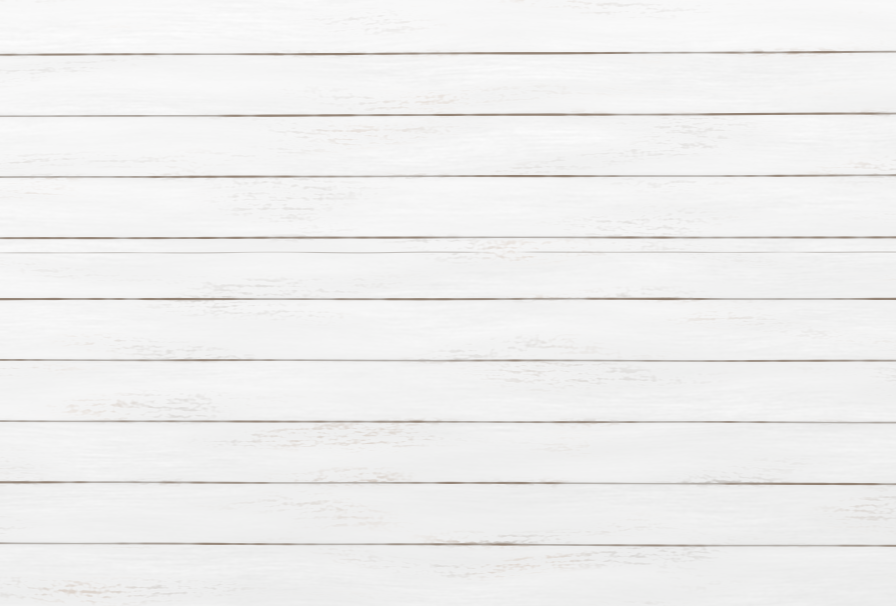
Write a Shadertoy shader that draws this texture.

```glsl
// Ten whitewashed horizontal planks with thin brown seams between them.
// Stretched gradient noise gives grain, worn paint and uneven seams;
// each plank index offsets the noise so that no two boards are alike.

const float PLANK_HEIGHT = 0.1013;   // all lengths in canvas heights
const float LAST_SEAM = 9.0;
const float SEAM_HALF = 0.0015;
const float SEAM_FAN = 0.006;        // seams spread slightly to the right
const float SEAM_BOW = 0.0012;
const float CRACK_PLANK = 5.0;       // the one board with a long split
const float CRACK_HEIGHT = 0.077;
const float CRACK_HALF = 0.0009;
const float GRAIN_DEPTH = 0.024;
const float WEAR_AMOUNT = 0.32;
const float EDGE_WEAR = 0.55;
const float EDGE_REACH = 0.004;

const vec3 PAINT_LIGHT = vec3(0.974, 0.974, 0.974);
const vec3 PAINT_SHADE = vec3(0.928, 0.929, 0.928);
const vec3 WORN_GREY = vec3(0.74, 0.72, 0.70);
const vec3 WORN_TAN = vec3(0.76, 0.66, 0.58);
const vec3 SEAM_GREY = vec3(0.70, 0.68, 0.66);
const vec3 SEAM_BROWN = vec3(0.54, 0.47, 0.41);

float hash(vec2 cell) {
    uvec2 q = uvec2(ivec2(cell)) * uvec2(1597u, 3812u);
    uint n = (q.x ^ (q.y + 7919u)) * 73571u;
    n = (n ^ (n >> 15)) * 668265u;
    n = (n ^ (n >> 13)) * 374761u;
    return float((n ^ (n >> 16)) & 65535u) / 65535.0;
}

float cornerSlope(vec2 cell, vec2 offset) {
    float angle = 6.2832 * hash(cell);
    return dot(vec2(cos(angle), sin(angle)), offset);
}

// Gradient noise, roughly -0.7 to 0.7
float noise(vec2 p) {
    vec2 i = floor(p), f = p - i;
    vec2 w = f * f * f * (f * (f * 6.0 - 15.0) + 10.0);
    vec2 e = vec2(1.0, 0.0);
    float low = mix(cornerSlope(i, f), cornerSlope(i + e.xy, f - e.xy), w.x);
    float high = mix(cornerSlope(i + e.yx, f - e.yx),
                     cornerSlope(i + e.xx, f - e.xx), w.x);
    return mix(low, high, w.y);
}

// Coverage of a horizontal line, softened by one pixel
float line(float dist, float halfWidth, float pixel) {
    return clamp((halfWidth - abs(dist)) / pixel + 0.5, 0.0, 1.0)
         * min(1.0, 2.0 * halfWidth / pixel);
}

void mainImage(out vec4 fragColor, in vec2 fragCoord) {
    float pixel = 1.0 / iResolution.y;
    vec2 p = fragCoord * pixel;
    float across = 2.0 * fragCoord.x / iResolution.x - 1.0;

    // Plank layout
    float y = p.y - (p.y - 0.5) * SEAM_FAN * across;
    float seam = clamp(floor(y / PLANK_HEIGHT + 0.5), 1.0, LAST_SEAM);
    y += SEAM_BOW * noise(vec2(p.x * 3.0, seam * 7.3));
    float plank = clamp(floor(y / PLANK_HEIGHT), 0.0, LAST_SEAM);
    float inPlank = y - plank * PLANK_HEIGHT;
    float seamDist = y - seam * PLANK_HEIGHT;

    // Wood coordinates: each board has its own gently curving grain
    vec2 wood = vec2(p.x + 13.7 * plank, inPlank + 3.1 * plank);
    wood.y += 0.016 * noise(wood * vec2(3.0, 9.0));
    float fine = noise(wood * vec2(11.0, 190.0));
    float broad = noise(wood * vec2(3.0, 30.0));
    float fleck = noise(wood * vec2(48.0, 230.0) + 5.0);
    float speck = noise(wood * vec2(120.0, 260.0) + 9.0);

    // Paint: brighter toward the top left, with faint grain
    float light = 0.15 + 0.75 * p.y - 0.1 * across
                + 0.2 * (hash(vec2(plank, 4.0)) - 0.5) + 0.4 * broad;
    vec3 color = mix(PAINT_SHADE, PAINT_LIGHT, clamp(light, 0.0, 1.0));
    float grainy = smoothstep(-0.35, 0.4, noise(wood * vec2(2.2, 11.0) + 20.0));
    color += GRAIN_DEPTH * (0.3 + 0.7 * grainy) * (fine + 0.6 * fleck + 0.4 * speck);

    // Worn patches, broken into thin streaks along the grain
    float patchy = smoothstep(-0.02, 0.5, noise(wood * vec2(3.2, 20.0) + 40.0));
    float streaks = smoothstep(-0.1, 0.55, 0.7 * fine + 0.5 * fleck + 0.4 * speck);
    float warmth = smoothstep(-0.1, 0.5, noise(vec2(p.x * 4.0, plank * 5.7)));
    float wear = WEAR_AMOUNT * patchy * streaks * mix(1.3, 0.8, p.y);

    // Chipped paint beside the seams
    float chipped = smoothstep(0.0, 0.4, noise(vec2(p.x * 5.0, seam * 9.1 + 0.4)));
    float chips = smoothstep(-0.2, 0.4, fleck + 0.4 * fine + 0.4 * speck);
    wear += EDGE_WEAR * chipped * chips * exp(-abs(seamDist) / EDGE_REACH);
    color = mix(color, mix(WORN_GREY, WORN_TAN, warmth), clamp(wear, 0.0, 0.7));

    // Long split in one board
    float crack = line(inPlank - CRACK_HEIGHT - 0.002 * noise(p.xx * 4.0),
                       CRACK_HALF, pixel) * (1.0 - step(0.5, abs(plank - CRACK_PLANK)));
    crack *= smoothstep(-0.4, 0.2, noise(vec2(p.x * 9.0, 31.5)));
    color = mix(color, SEAM_GREY, 0.7 * crack);

    // Seams: soft shadow, then a gap of uneven width and colour
    float age = noise(vec2(p.x * 4.0, seam * 3.7)) + 0.5 * noise(vec2(p.x * 37.0, seam * 5.3));
    color *= 1.0 - 0.05 * exp(-abs(seamDist) / 0.0025);
    float gap = line(seamDist, SEAM_HALF * (1.0 + 0.4 * age), pixel);
    vec3 gapColor = mix(SEAM_GREY, SEAM_BROWN, smoothstep(-0.3, 0.5, age));
    color = mix(color, gapColor, 0.9 * gap);

    fragColor = vec4(clamp(color, 0.0, 1.0), 1.0);
}
```
